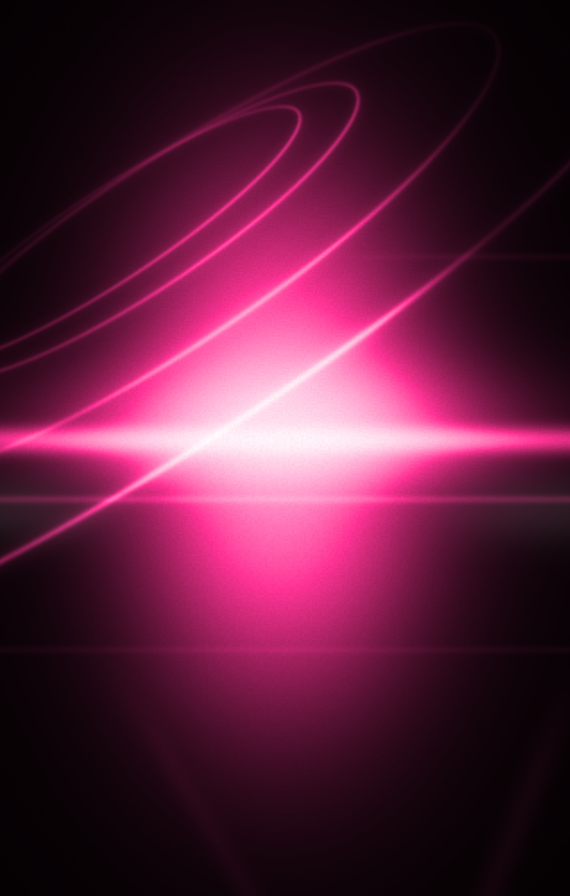
This background is drawn by a Shadertoy shader. Its source:

```glsl
// Magenta light burst with a horizontal flare, tilted orbit arcs and faint haze.

float bell(float d, float width) {
    d /= width;
    return exp(-d * d);
}

float hash(vec2 p) {
    return fract(sin(dot(p, vec2(127.1, 311.7))) * 43758.5);
}

// Distance to a sheared ellipse in x; normalized height above its axis in y.
vec2 orbit(vec2 p, vec2 center, vec2 radius) {
    float shear = 0.62;
    vec2 q = p - center;
    vec2 v = vec2(q.x, q.y - shear * q.x) / radius;
    float len = max(length(v), 0.001);
    vec2 grad = vec2(v.x / radius.x - shear * v.y / radius.y, v.y / radius.y) / len;
    return vec2(abs(len - 1.0) / max(length(grad), 0.001), v.y);
}

float orbitLight(vec2 p, vec2 center, vec2 radius, float upper, float width) {
    vec2 o = orbit(p, center, radius);
    float side = mix(1.0, upper, smoothstep(-0.3, 0.7, o.y));
    float line = bell(o.x, width) + 0.22 * bell(o.x, width * 3.5);
    return line * side;
}

// Tone 0 is black, 1 is saturated pink, 2 is white.
vec3 pinkRamp(float tone) {
    float glare = 1.0 - exp(-1.2 * max(tone - 1.0, 0.0));
    return mix(vec3(1.0, 0.2, 0.58) * min(tone, 1.0), vec3(1.0), glare);
}

void mainImage(out vec4 fragColor, in vec2 fragCoord) {
    // Height spans 0 to 1; x is stretched to a fixed portrait width.
    vec2 p = fragCoord / iResolution.xy * vec2(0.6367, 1.0);
    vec2 d = p - vec2(0.3125, 0.509);

    // Central glow and its wide dim halo
    float tone = 1.4 * bell(d.x, 0.155) * bell(d.y, 0.262);
    tone += 0.015 + 0.06 * bell(d.x, 0.3) * bell(d.y, 0.4);

    // Side wings, taller above the flare than below
    float wingHeight = d.y > 0.0 ? 0.08 : 0.048;
    tone += bell(d.x, 0.24) * bell(d.y, wingHeight);

    // Bright horizontal flare and thinner secondary streaks
    tone += 0.85 * bell(d.x, 0.65) * bell(d.y, 0.014);
    tone += 0.18 * bell(p.y - 0.4427, 0.0045);
    tone += 0.05 * bell(p.y - 0.2747, 0.004);
    tone += 0.05 * bell(p.y - 0.7135, 0.004) * smoothstep(0.3, 0.55, p.x);

    // Orbit arcs, dimmed toward both sides
    float arcs = 0.38 * orbitLight(p, vec2(0.124, 0.737), vec2(0.211, 0.060), 0.3, 0.0024);
    arcs += 0.38 * orbitLight(p, vec2(0.163, 0.742), vec2(0.237, 0.0755), 0.3, 0.0026);
    arcs += 0.45 * orbitLight(p, vec2(0.195, 0.719), vec2(0.362, 0.120), 0.2, 0.0031);
    arcs += 0.8 * orbitLight(p, vec2(0.195, 0.609), vec2(0.521, 0.124), 0.0, 0.0038);
    float arcFade = 1.0 - 0.88 * smoothstep(0.36, 0.56, p.x);
    tone += arcs * arcFade * mix(0.45, 1.0, smoothstep(0.0, 0.28, p.x));

    // Faint slanted reflections near the bottom
    float low = 1.0 - smoothstep(0.12, 0.28, p.y);
    tone += 0.05 * low * bell(p.x - 0.546 - 0.39 * p.y, 0.018);
    tone += 0.04 * low * bell(p.x - 0.28 + 0.6 * p.y, 0.015);

    vec3 color = pinkRamp(tone);

    // Gray haze below the flare at the outer sides
    float sides = smoothstep(0.12, 0.3, abs(d.x));
    color += vec3(0.11, 0.09, 0.1) * sides * bell(p.y - 0.432, 0.038);

    // Fine grain
    color += (hash(floor(p * 500.0)) - 0.5) * 0.025 * min(tone, 1.0);
    fragColor = vec4(clamp(color, 0.0, 1.0), 1.0);
}
```
